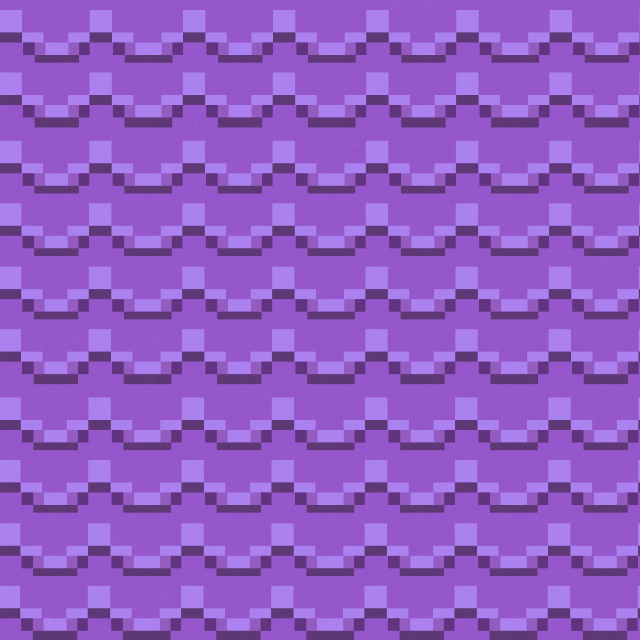
Write a Shadertoy shader that draws this pattern.

```glsl
// Rows of stepped, pixel-art scallops: a pale ridge over a dark lip on violet.
// Each cell is mirrored about its peak and layered from soft-edged rectangles;
// rows and columns sit on slightly uneven pitches, with a faint grain on top.

#define UNITS 768.0         // design units across the canvas
#define COLUMN_PITCH 110.0  // mean distance between peaks
#define ROW_PITCH 75.0      // smallest distance between rows
#define ROWS 10
#define STEP 13.4           // side of one stair step
#define SKEW 0.25           // leftward drift per row
#define GRAIN 0.012
#define BASE vec3(0.588, 0.340, 0.798)
#define LIGHT vec3(0.670, 0.502, 0.938)
#define DARK vec3(0.370, 0.218, 0.462)
#define DARK_SIDE vec3(0.378, 0.204, 0.500)
#define CORNER vec3(0.580, 0.358, 0.752)

float hash(vec2 p) {
    vec3 q = fract(vec3(p.xyx) * 0.1031);
    q += dot(q, q.yzx + 33.33);
    return fract((q.x + q.y) * q.z);
}

float valueNoise(vec2 p) {
    vec2 i = floor(p), f = fract(p);
    f = f * f * (3.0 - 2.0 * f);
    return mix(mix(hash(i), hash(i + vec2(1, 0)), f.x),
               mix(hash(i + vec2(0, 1)), hash(i + vec2(1, 1)), f.x), f.y);
}

// Coverage of the interval lo..hi with edges of width soft
float span(float v, float lo, float hi, float soft) {
    return clamp((v - lo) / soft + 0.5, 0.0, 1.0)
         * clamp((hi - v) / soft + 0.5, 0.0, 1.0);
}

// Top of a row, measured downward; pairs of rows have alternating gaps
float rowTop(float row) {
    float pair = floor(row * 0.5);
    return 12.0 + ROW_PITCH * row + 4.0 * pair + 3.0 * mod(pair, 2.0);
}

void mainImage(out vec4 fragColor, in vec2 fragCoord) {
    vec2 p = fragCoord / iResolution.xy * UNITS;
    p.y = UNITS - p.y;
    float soft = max(UNITS / iResolution.y, 1.2);

    // Row containing this point
    float row = 0.0;
    for (int i = 1; i < ROWS; i++)
        if (p.y > rowTop(float(i)) - soft) row = float(i);
    float y = p.y - rowTop(row);

    // Nearest peak; odd columns sit a little to the left
    float x = p.x - 12.0 + SKEW * row;
    float column = round(x / COLUMN_PITCH);
    x -= column * COLUMN_PITCH + 1.0 - 2.0 * mod(column, 2.0);
    float peak = abs(x);
    float dip = abs(x - 1.3);

    // Vertical bands of the cell
    float lipHeight = mod(row, 4.0) == 1.0 ? 12.0 : 9.2;
    float capBand = span(y, 0.0, 27.0, soft);
    float stairBand = span(y, 27.0, 39.0, soft);
    float lowBand = span(y, 39.0, 54.0, soft);
    float lipBand = span(y, 54.0, 54.0 + lipHeight, soft);

    // Horizontal steps outward from the peak
    float cap = span(peak, -STEP, STEP, soft);
    float shoulder = span(peak, STEP, 3.0 * STEP - 1.0, soft);
    float side = span(dip, STEP, 2.0 * STEP + 0.6, soft)
               * span(peak, STEP, COLUMN_PITCH, soft);
    float corner = span(dip, 2.0 * STEP + 0.6, 3.0 * STEP, soft);
    float trough = span(dip, 3.0 * STEP, COLUMN_PITCH, soft);
    float lip = span(dip, 2.0 * STEP + 0.6, COLUMN_PITCH, soft);

    vec3 color = BASE;
    color = mix(color, CORNER, corner * lowBand);
    color = mix(color, LIGHT, cap * capBand);
    color = mix(color, LIGHT, shoulder * stairBand);
    color = mix(color, LIGHT, trough * lowBand);
    color = mix(color, DARK, cap * stairBand);
    color = mix(color, DARK_SIDE, side * lowBand);
    color = mix(color, DARK, lip * lipBand);

    // Faint mottling
    color += GRAIN * (valueNoise(p / 5.0) - 0.5);
    fragColor = vec4(color, 1.0);
}
```
